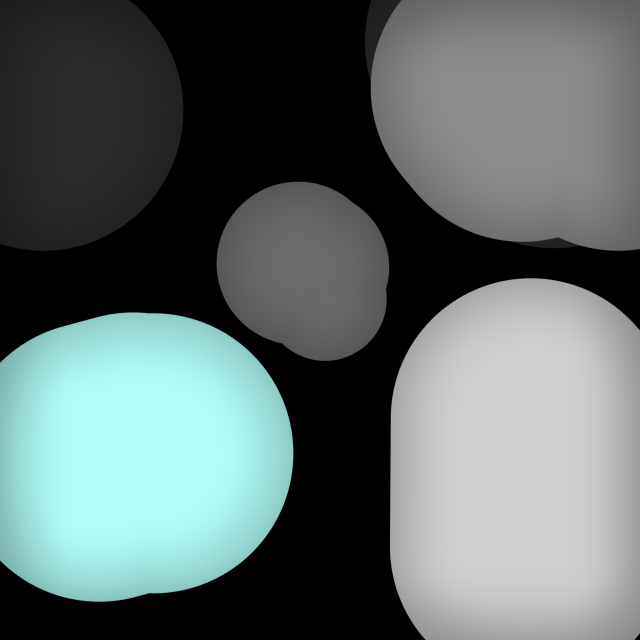
Write a Shadertoy shader that draws this background.

```glsl
// Soft flat blobs on black, each a union of discs and capsules.
// A signed distance gives every blob its smooth edge, and the depth below
// that edge (and inside the canvas border) drives a blurred inner shadow.

const float BIG_RADIUS = 0.2188;
const float SHADOW_REACH = 0.12;
const float SHADOW_STRENGTH = 0.4;

const vec3 BLACK = vec3(0.0);
const vec3 CHARCOAL = vec3(0.165);
const vec3 DIM_GREY = vec3(0.425);
const vec3 MID_GREY = vec3(0.545);
const vec3 PALE_GREY = vec3(0.816);
const vec3 AQUA = vec3(0.686, 0.992, 0.965);

float disc(vec2 p, vec2 center, float radius) {
    return length(p - center) - radius;
}

float capsule(vec2 p, vec2 a, vec2 b, float radius) {
    vec2 axis = b - a;
    float t = clamp(dot(p - a, axis) / dot(axis, axis), 0.0, 1.0);
    return disc(p, a + t * axis, radius);
}

// Blurred coverage: one half on an edge, one deep inside it
float softCoverage(float depth) {
    return smoothstep(-SHADOW_REACH, SHADOW_REACH, depth);
}

// Coverage left by the canvas border on both axes
float borderCoverage(vec2 p, vec2 canvas) {
    vec2 depth = min(p, canvas - p);
    return softCoverage(depth.x) * softCoverage(depth.y);
}

// Lay a shaded blob over the colour beneath it
vec3 paintBlob(vec3 under, vec3 tint, float dist, float border, float pixel) {
    float shadow = 1.0 - softCoverage(-dist) * border;
    vec3 shaded = tint * (1.0 - SHADOW_STRENGTH * shadow);
    return mix(under, shaded, smoothstep(pixel, -pixel, dist));
}

void mainImage(out vec4 fragColor, in vec2 fragCoord) {
    vec2 p = fragCoord / iResolution.y;
    vec2 canvas = iResolution.xy / iResolution.y;
    float pixel = 0.75 / iResolution.y;
    float border = borderCoverage(p, canvas);

    // Blob outlines
    float topLeft = disc(p, vec2(0.0677, 0.827), BIG_RADIUS);

    float behindTopRight = capsule(p, vec2(0.789, 0.935), vec2(0.866, 0.831), BIG_RADIUS);

    float topRight = capsule(p, vec2(0.798, 0.863), vec2(0.8165, 0.841), BIG_RADIUS);
    topRight = min(topRight, disc(p, vec2(0.966, 0.827), BIG_RADIUS));

    float middle = disc(p, vec2(0.466, 0.5885), 0.1276);
    middle = min(middle, disc(p, vec2(0.4896, 0.582), 0.1185));
    middle = min(middle, disc(p, vec2(0.5078, 0.5326), 0.0964));

    float lowerLeft = capsule(p, vec2(0.155, 0.2786), vec2(0.2083, 0.293), BIG_RADIUS);
    lowerLeft = min(lowerLeft, disc(p, vec2(0.2396, 0.2917), BIG_RADIUS));

    float lowerRight = capsule(p, vec2(0.8294, 0.3464), vec2(0.8281, 0.1458), BIG_RADIUS);

    // Paint from back to front
    vec3 color = BLACK;
    color = paintBlob(color, CHARCOAL, topLeft, border, pixel);
    color = paintBlob(color, CHARCOAL, behindTopRight, border, pixel);
    color = paintBlob(color, MID_GREY, topRight, border, pixel);
    color = paintBlob(color, DIM_GREY, middle, border, pixel);
    color = paintBlob(color, AQUA, lowerLeft, border, pixel);
    color = paintBlob(color, PALE_GREY, lowerRight, border, pixel);

    fragColor = vec4(color, 1.0);
}
```
